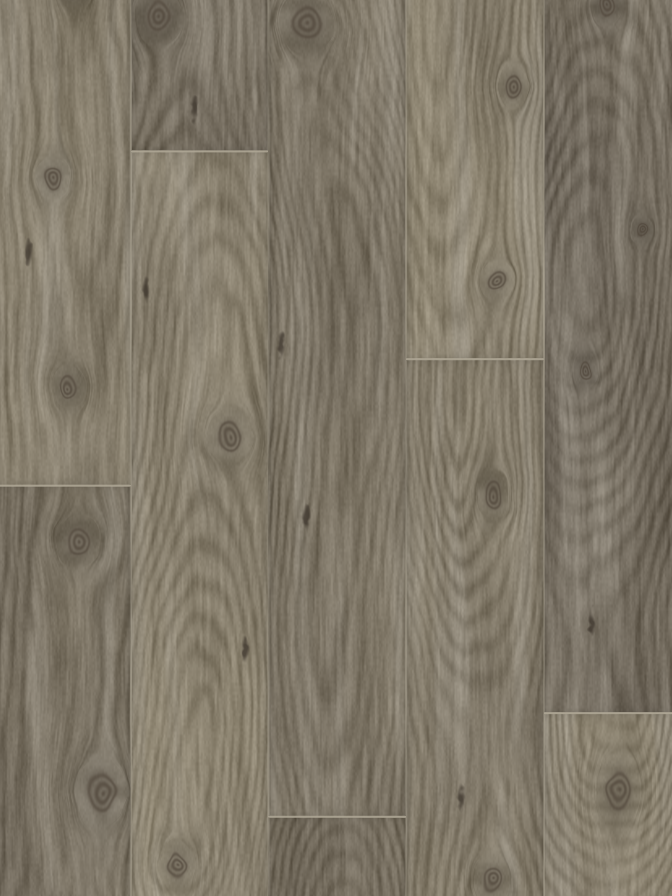
Give the GLSL for this texture, as a Shadertoy shader.

```glsl
// Weathered grey-brown timber planks: five staggered columns with grain and knots.

const float PLANK_WIDTH = 0.205;      // fraction of canvas width
const float FIRST_OFFSET = 0.0105;    // hidden part of the first column
const float JOINTS[5] = float[5](0.458, 0.831, 0.0885, 0.599, 0.204);
const float UPPER_TONE[5] = float[5](0.70, 0.22, 0.46, 0.72, 0.12);
const float LOWER_TONE[5] = float[5](0.36, 0.74, 0.32, 0.52, 0.70);
const vec3 DARK_WOOD = vec3(0.445, 0.415, 0.370);
const vec3 LIGHT_WOOD = vec3(0.615, 0.580, 0.500);
const vec3 SILVER_WEAR = vec3(0.580, 0.555, 0.505);
const vec3 KNOT_BROWN = vec3(0.310, 0.270, 0.225);
const vec3 SEAM_PALE = vec3(0.690, 0.660, 0.590);
const float SEAM_HALF = 0.0075;       // lengths below are in plank widths
const float RING_COUNT = 19.0;
const float RING_DEPTH = 0.085;
const float FIBRE_DEPTH = 0.13;
const float KNOT_CELL = 1.55;
const float KNOT_CHANCE = 0.72;
const float CRACK_CHANCE = 0.30;

float hash(vec2 p) {
    vec3 q = fract(vec3(p.xyx) * 0.1031);
    q += dot(q, q.yzx + 33.33);
    return fract((q.x + q.y) * q.z);
}

float noise(vec2 p) {
    vec2 i = floor(p), f = fract(p);
    f = f * f * (3.0 - 2.0 * f);
    return mix(mix(hash(i), hash(i + vec2(1, 0)), f.x),
               mix(hash(i + vec2(0, 1)), hash(i + vec2(1, 1)), f.x), f.y);
}

float fbm(vec2 p) {
    float sum = 0.0, amp = 0.5;
    for (int i = 0; i < 4; i++) {
        sum += amp * noise(p);
        p = p * 2.03 + 17.1;
        amp *= 0.5;
    }
    return sum;
}

// Distance-like growth field: straight at the sides, arched in the middle.
float growthField(vec2 p, vec2 seed) {
    float centre = 0.5 + 0.6 * (noise(vec2(p.y * 0.45, 3.0) + seed) - 0.5);
    float depth = 0.05 + 0.85 * noise(vec2(p.y * 0.38, 9.0) + seed);
    float wobble = 0.10 * (fbm(p * vec2(3.0, 0.9) + seed) - 0.5);
    return length(vec2(p.x - centre, depth)) + wobble;
}

// Colour of one plank; p.x spans 0..1, p.y is measured from its joint.
vec3 plankColor(vec2 p, float tone, vec2 seed, float pixel) {
    vec2 bent = p;
    float knotMask = 0.0, knotRings = 0.0, halo = 0.0, crack = 0.0;
    float side = step(0.0, p.y);
    float baseCell = floor(p.y / KNOT_CELL);

    // Knots push the grain aside; small cracks share their cells.
    for (int i = -1; i <= 1; i++) {
        float cell = baseCell + float(i);
        if (step(0.0, cell) != side) continue;
        vec2 id = seed + vec2(cell * 7.0 + 70.0, 11.0);
        vec2 pos = vec2(mix(0.2, 0.8, hash(id)),
                        (cell + mix(0.25, 0.75, hash(id + 1.3))) * KNOT_CELL);
        float radius = mix(0.045, 0.115, hash(id + 2.7));
        vec2 d = p - pos;
        d.y *= mix(0.6, 0.9, hash(id + 4.1));
        d += 0.035 * (vec2(noise(p * 9.0 + id), noise(p * 9.0 - id)) - 0.5);
        float r = length(d);
        if (hash(id + 5.9) < KNOT_CHANCE) {
            float reach = radius * 1.7;
            bent.x -= d.x * reach * reach / max(r * r, reach * reach) * exp(-r * r * 3.0);
            float inside = 1.0 - smoothstep(radius * 0.75, radius * 1.25, r);
            knotMask = max(knotMask, inside);
            knotRings += inside * (0.5 + 0.5 * cos(r / radius * 15.0));
            halo += exp(-dot(d, d) / (radius * radius * 4.0));
        }
        vec2 c = p - vec2(hash(id + 8.2), (cell + hash(id + 9.4)) * KNOT_CELL);
        float slit = length(c * vec2(1.0, 0.3) + 0.02 * (noise(p * 28.0) - 0.5));
        crack = max(crack, step(hash(id + 6.6), CRACK_CHANCE)
                    * (1.0 - smoothstep(0.008, 0.026 + pixel, slit)));
    }

    // Growth rings, faded where they become finer than a pixel.
    float field = growthField(bent, seed) * RING_COUNT;
    float ring = pow(0.5 + 0.5 * cos(6.2832 * field), 1.6);
    ring *= 1.0 - smoothstep(0.4, 0.9, fwidth(field));
    ring *= 0.35 + 0.9 * noise(p * vec2(2.5, 0.7) + seed + 5.0);

    // Fine fibres, broad streaks and worn patches.
    float fibre = noise(bent * vec2(38.0, 2.2) + seed) * 0.55
                + noise(bent * vec2(75.0, 7.0) + seed) * 0.45;
    float streak = fbm(bent * vec2(7.0, 0.5) + seed);
    float patchy = fbm(p * vec2(1.6, 0.7) + seed + 31.0);
    float speck = noise(p * vec2(85.0, 45.0));

    vec3 col = mix(DARK_WOOD, LIGHT_WOOD, tone + 0.55 * (patchy - 0.47));
    col = mix(col, SILVER_WEAR, 0.4 * smoothstep(0.45, 0.75, streak));
    col += FIBRE_DEPTH * (fibre - 0.5) + 0.12 * (streak - 0.47) + 0.035 * (speck - 0.5);
    col -= RING_DEPTH * ring * (1.0 - knotMask);
    col *= 1.0 - 0.13 * min(halo, 1.0);
    col = mix(col, KNOT_BROWN, knotMask * (0.25 + 0.45 * clamp(knotRings, 0.0, 1.0)));
    return mix(col, KNOT_BROWN * 0.75, crack * 0.75);
}

void mainImage(out vec4 fragColor, in vec2 fragCoord) {
    vec2 uv = fragCoord / iResolution.xy;
    float x = (uv.x + FIRST_OFFSET) / PLANK_WIDTH;
    int column = clamp(int(floor(x)), 0, 4);
    float toWidths = iResolution.y / (iResolution.x * PLANK_WIDTH);
    vec2 p = vec2(fract(x), (uv.y - JOINTS[column]) * toWidths);
    float pixel = 1.0 / (iResolution.x * PLANK_WIDTH);

    bool upper = p.y > 0.0;
    float tone = upper ? UPPER_TONE[column] : LOWER_TONE[column];
    vec2 seed = vec2(float(column) * 23.7 + 40.0, upper ? 61.3 : 18.9);
    vec3 col = plankColor(p, tone, seed, pixel);

    // Bevel shading, then pale end joints and fainter long seams.
    float edge = min(p.x, 1.0 - p.x);
    col *= 1.0 - 0.14 * exp(-edge * 45.0) - 0.10 * exp(-abs(p.y) * 40.0);
    float longSeam = 1.0 - smoothstep(SEAM_HALF - pixel * 0.5, SEAM_HALF + pixel * 0.5, edge);
    float endSeam = 1.0 - smoothstep(SEAM_HALF - pixel * 0.5, SEAM_HALF + pixel * 0.5, abs(p.y));
    float worn = noise(vec2(floor(x + 0.5) * 9.0, uv.y * 9.0));
    col = mix(col, SEAM_PALE, max(longSeam * (0.15 + 0.5 * worn), endSeam * 0.85));
    fragColor = vec4(clamp(col, 0.0, 1.0), 1.0);
}
```
